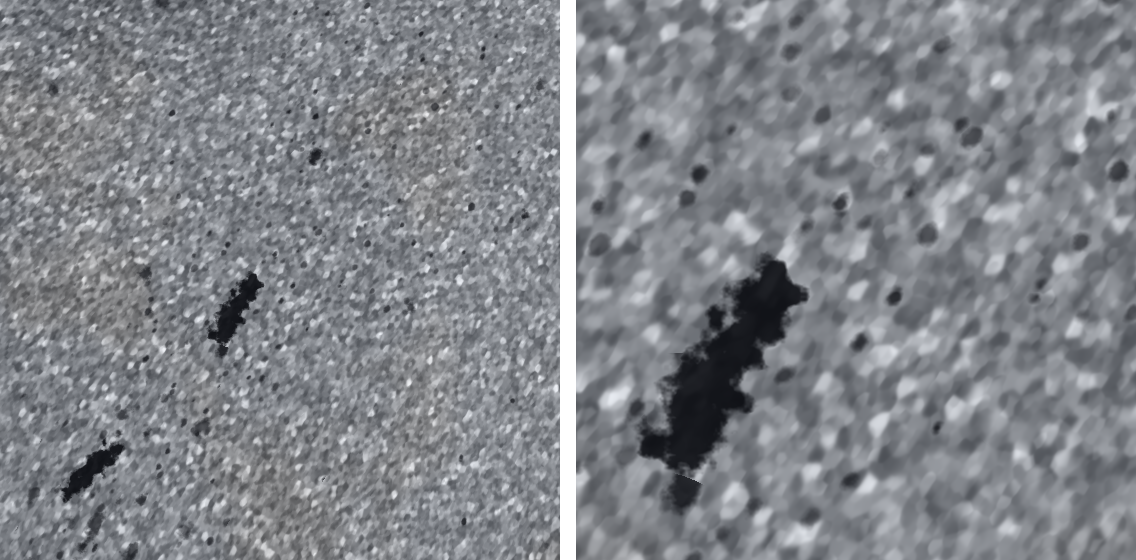
Left, the full canvas; right, a detail of the centre.
This texture is drawn by a WebGL 1 fragment shader. Its source:

```glsl
precision highp float;
// Worn grey asphalt with slanted grain, dark pits and two tar blots.
uniform vec2 u_resolution;

const vec3 MID_GREY = vec3(0.510, 0.524, 0.547);
const vec3 TAR = vec3(0.085, 0.092, 0.112);
const vec3 WARM_TINT = vec3(0.012, 0.0, -0.016);
const float GRAIN_ANGLE = 1.02;     // direction of the long axis, radians
const float GRAIN_CELLS = 122.0;    // grains across the canvas
const float GRAIN_STRETCH = 0.56;   // lower is longer
const float GRAIN_CONTRAST = 0.285;
const float FINE_CONTRAST = 0.15;
const float SPARKLE = 0.6;
const float RECEDE = 0.2;           // finer grain towards the top
const float PIT_CELLS = 58.0;
const float CLOT_CELLS = 26.0;
const float BLOT_EDGE = 0.006;

float hash(vec2 p) {
  return fract(sin(dot(p, vec2(127.1, 311.7))) * 43758.5453);
}

vec2 hash2(vec2 p) {
  return vec2(hash(p), hash(p + 57.3));
}

float valueNoise(vec2 p) {
  vec2 i = floor(p), f = fract(p);
  f = f * f * (3.0 - 2.0 * f);
  return mix(mix(hash(i), hash(i + vec2(1.0, 0.0)), f.x),
             mix(hash(i + vec2(0.0, 1.0)), hash(i + 1.0), f.x), f.y);
}

float fbm(vec2 p) {
  float sum = 0.0, weight = 0.5;
  for (int i = 0; i < 4; i++) {
    sum += weight * valueNoise(p);
    p = p * 2.03 + 17.7;
    weight *= 0.5;
  }
  return sum / 0.9375;
}

// Soft cells of random tone, centred on zero, a few of them glinting.
float grains(vec2 p, float sparkle) {
  vec2 cell = floor(p);
  float sum = 0.0, total = 0.0;
  for (int y = -1; y <= 1; y++) {
    for (int x = -1; x <= 1; x++) {
      vec2 id = cell + vec2(float(x), float(y));
      vec2 d = id + 0.1 + 0.8 * hash2(id) - p;
      float tone = hash(id + 23.9);
      float weight = exp(-5.5 * dot(d, d));
      sum += weight * (tone - 0.5 + sparkle * smoothstep(0.85, 1.0, tone));
      total += weight;
    }
  }
  return sum / total;
}

// Scattered dark spots; density is the chance that a cell holds one.
float spots(vec2 p, float density, float rough) {
  vec2 cell = floor(p);
  float cover = 0.0;
  for (int y = -1; y <= 1; y++) {
    for (int x = -1; x <= 1; x++) {
      vec2 id = cell + vec2(float(x), float(y));
      float present = step(hash(id + 71.7), density);
      float radius = mix(0.08, 0.28, hash(id + 5.1));
      float d = length(id + hash2(id + 9.2) - p) + rough;
      float strength = mix(0.45, 1.0, hash(id + 33.3));
      cover = max(cover, present * strength
                  * (1.0 - smoothstep(radius - 0.12, radius + 0.14, d)));
    }
  }
  return cover;
}

// Ragged capsule from a to b.
float blot(vec2 p, vec2 a, vec2 b, float radius, float rough) {
  vec2 ab = b - a;
  float t = clamp(dot(p - a, ab) / dot(ab, ab), 0.0, 1.0);
  float d = length(p - a - ab * t) - radius + rough;
  return 1.0 - smoothstep(-BLOT_EDGE, BLOT_EDGE, d);
}

void main() {
  vec2 uv = gl_FragCoord.xy / u_resolution.y;

  // Slanted frame: x across the grain, y along it.
  vec2 ground = uv + vec2(0.0, RECEDE * uv.y * uv.y);
  vec2 axis = vec2(cos(GRAIN_ANGLE), sin(GRAIN_ANGLE));
  vec2 slant = vec2(dot(ground, vec2(axis.y, -axis.x)), dot(ground, axis));
  slant.y = (slant.y + 0.22 * uv.x * uv.x) * GRAIN_STRETCH;
  vec2 grainPos = slant * GRAIN_CELLS;

  // Grain over broad patches of light and warmth.
  float tone = GRAIN_CONTRAST * grains(grainPos, SPARKLE)
             + FINE_CONTRAST * grains(grainPos * 1.6 + 41.0, 0.3);
  tone += 0.06 * (fbm(uv * 5.0) - 0.5) - 0.012;
  tone += 0.025 * smoothstep(0.3, 1.0, uv.x);
  tone -= 0.06 * smoothstep(0.75, 1.05, uv.y) * (1.0 - smoothstep(0.1, 0.7, uv.x));
  float warmth = smoothstep(0.5, 0.75, fbm(uv * 3.5 + 8.3));
  vec3 color = MID_GREY + tone + WARM_TINT * warmth;

  // Pits gather in a band rising to the right, clots at its lower end.
  float fromBand = dot(uv - vec2(0.40, 0.46), vec2(0.86, -0.51));
  float band = exp(-fromBand * fromBand / 0.03);
  float rough = fbm(uv * 75.0) - 0.5;
  float low = 1.0 - smoothstep(0.1, 0.6, uv.y);
  float dark = 0.85 * spots(slant * PIT_CELLS, 0.015 + 0.15 * band, 0.5 * rough);
  dark = max(dark, 0.9 * spots(slant * CLOT_CELLS, 0.26 * band * low, 0.6 * rough));

  // Two elongated tar blots.
  float ragged = 0.04 * rough;
  dark = max(dark, blot(uv, vec2(0.398, 0.410), vec2(0.446, 0.486), 0.019, ragged));
  dark = max(dark, blot(uv, vec2(0.130, 0.128), vec2(0.202, 0.196), 0.017, ragged));

  color = mix(color, TAR + 0.12 * tone, dark);
  gl_FragColor = vec4(clamp(color, 0.0, 1.0), 1.0);
}
```
